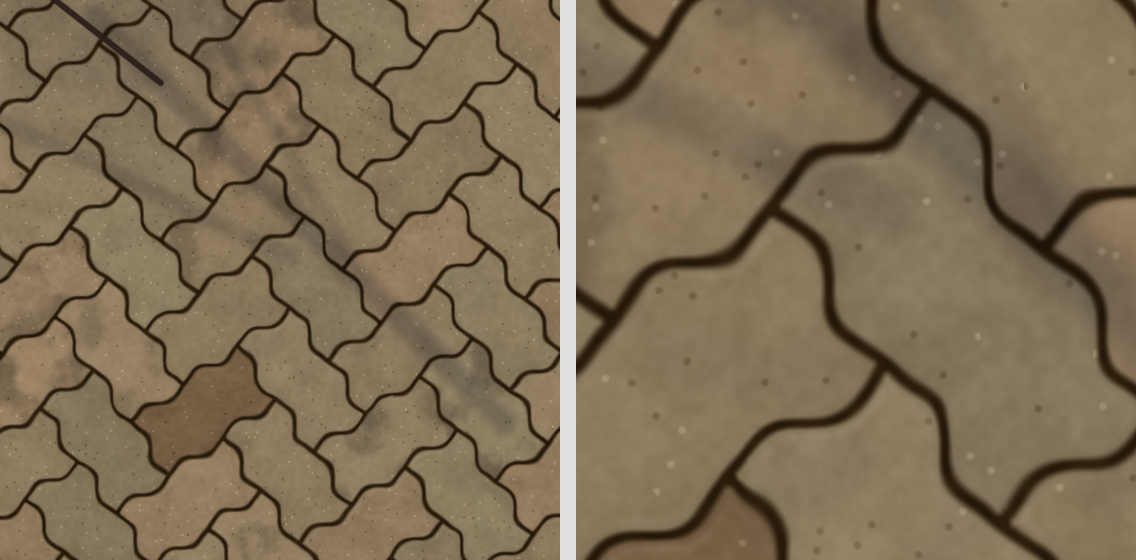
Left, the full canvas; right, a detail of the centre.
A Shadertoy shader for this texture:

```glsl
// Weathered zigzag paving blocks in a tilted herringbone, with a thin rod and its soft shadows.
#define UNIT 0.1166              // short side of a block, in canvas widths
#define TILT 0.625               // rotation of the bond, radians
#define ORIGIN vec2(0.234, 0.245)
#define ZIGZAG 0.080             // swing of the block sides, in units
#define CORNER 0.06              // corner radius, in units
#define JOINT 0.058              // half width of the joint with its worn edge
#define JOINT_COLOR vec3(0.16, 0.105, 0.04)
#define TAN_COLOR vec3(0.590, 0.497, 0.380)
#define GREY_COLOR vec3(0.545, 0.485, 0.375)
#define ROD_COLOR vec3(0.17, 0.12, 0.10)
#define GRAIN 0.055
#define STAIN 0.20

float hash(vec2 p) {
    vec3 q = fract(p.xyx * vec3(0.1031, 0.1030, 0.0973));
    q += dot(q, q.yzx + 33.33);
    return fract((q.x + q.y) * q.z);
}

float noise(vec2 p) {
    vec2 i = floor(p), f = fract(p);
    f = f * f * (3.0 - 2.0 * f);
    vec2 e = vec2(0.0, 1.0);
    return mix(mix(hash(i), hash(i + e.yx), f.x),
               mix(hash(i + e.xy), hash(i + e.yy), f.x), f.y);
}

float fbm(vec2 p) {
    float sum = 0.0, amp = 0.5;
    for (int i = 0; i < 4; i++) {
        sum += amp * noise(p);
        p = mat2(1.6, 1.2, -1.2, 1.6) * p + 7.3;
        amp *= 0.5;
    }
    return sum / 0.9375;
}

// Cellular noise: distance to the nearest point, and that point's random value
vec2 cellular(vec2 p) {
    vec2 best = vec2(9.0, 0.0);
    for (int y = -1; y <= 1; y++)
    for (int x = -1; x <= 1; x++) {
        vec2 c = floor(p) + vec2(x, y);
        float d = length(c + vec2(hash(c), hash(c + 51.7)) - p);
        if (d < best.x) best = vec2(d, hash(c + 17.1));
    }
    return best;
}

// Skewed sine, one period per unit: the profile of a block side
vec2 zigzag(vec2 t) {
    return ZIGZAG * (sin(6.2832 * t) - 0.2 * sin(12.5664 * t));
}

// Soft-edged stroke from a to b
float stroke(vec2 p, vec2 a, vec2 b, float halfWidth, float blur) {
    vec2 ab = b - a;
    float t = clamp(dot(p - a, ab) / dot(ab, ab), 0.0, 1.0);
    return 1.0 - smoothstep(halfWidth - blur, halfWidth + blur, length(p - a - t * ab));
}

void mainImage(out vec4 fragColor, in vec2 fragCoord) {
    vec2 p = fragCoord / iResolution.xy;
    float pixel = 1.0 / iResolution.y;

    // Bond coordinates: x runs up-right, y runs down-right
    vec2 dir = vec2(cos(TILT), sin(TILT)), r = p - ORIGIN;
    vec2 q = vec2(dot(r, dir), dot(r, vec2(dir.y, -dir.x))) / UNIT;
    vec2 wave = zigzag(q);
    q += vec2(-wave.y, wave.x) + 0.025 * (vec2(noise(q * 6.0), noise(q * 6.0 + 40.0)) - 0.5);

    // Herringbone: four cells along each diagonal hold a lying and a standing block
    vec2 cell = floor(q);
    float k = mod(cell.x + cell.y, 4.0);
    bool lying = k < 2.0;
    vec2 id = cell - (lying ? vec2(k, 0.0) : vec2(0.0, k - 2.0));
    vec2 halfSize = lying ? vec2(1.0, 0.5) : vec2(0.5, 1.0);
    vec2 local = q - id;
    vec2 e = abs(local - halfSize) - halfSize + CORNER;
    float inside = CORNER - length(max(e, 0.0)) - min(max(e.x, e.y), 0.0);

    // Block tone, with one darker brown block
    float tint = hash(id + 3.7), tone = hash(id + 91.3);
    vec3 color = mix(GREY_COLOR, TAN_COLOR, clamp(tint + (lying ? 0.3 : -0.2), 0.0, 1.0));
    color *= 0.95 + 0.09 * tone;
    if (dot(id, id) < 0.5) color *= vec3(0.80, 0.75, 0.70);

    // Dirt, stronger on some blocks and toward the upper left
    float blotch = fbm(p * 18.0 + id * 3.1);
    float dirty = smoothstep(0.65, 0.95, hash(id + 27.9));
    color *= 1.0 - STAIN * (0.25 + dirty) * smoothstep(0.42, 0.75, blotch);
    float corner = 1.0 - smoothstep(0.08, 0.34, length(p - vec2(0.2, 0.97)));
    color = mix(color, vec3(0.44, 0.39, 0.315), 0.55 * corner * (0.5 + 0.8 * blotch));

    // Grain, pale grit and dark pits
    color += GRAIN * (fbm(p * 130.0) - 0.5) + 0.05 * (fbm(p * 30.0) - 0.5);
    vec2 grit = cellular(p * 75.0);
    float speck = 1.0 - smoothstep(0.08, 0.25, grit.x);
    color += speck * (0.09 * step(0.91, grit.y) - 0.09 * step(grit.y, 0.08));

    // Worn rim, lit along the upper side, then the joint
    float rim = smoothstep(0.05, 0.08, inside) * (1.0 - smoothstep(0.08, 0.14, inside));
    color += 0.055 * rim * (0.25 + 0.75 * smoothstep(0.3, 0.0, local.y)) * noise(q * 4.0);
    color *= 1.0 - 0.12 * exp(-inside * 14.0);
    float width = JOINT * (0.8 + 0.4 * noise(q * 2.5 + 9.0));
    float face = smoothstep(0.006, max(width, 0.006 + 1.5 * pixel / UNIT), inside);
    color = mix(JOINT_COLOR * (0.8 + 0.4 * noise(p * 90.0)), color, face);

    // Shadows, then the rod
    float shade = 0.20 * stroke(p, vec2(0.17, 0.97), vec2(0.90, 0.245), 0.020, 0.014);
    shade += 0.11 * stroke(p, vec2(0.40, 0.92), vec2(0.625, 0.545), 0.013, 0.010);
    shade += 0.12 * stroke(p, vec2(-0.02, 0.795), vec2(0.52, 0.54), 0.015, 0.010);
    color *= 1.0 - shade * vec3(0.95, 0.90, 0.75);
    float rod = stroke(p, vec2(0.07, 1.022), vec2(0.287, 0.852), 0.0055, max(0.002, pixel));
    color = mix(color, ROD_COLOR, 0.95 * rod);

    fragColor = vec4(clamp(color, 0.0, 1.0), 1.0);
}
```
